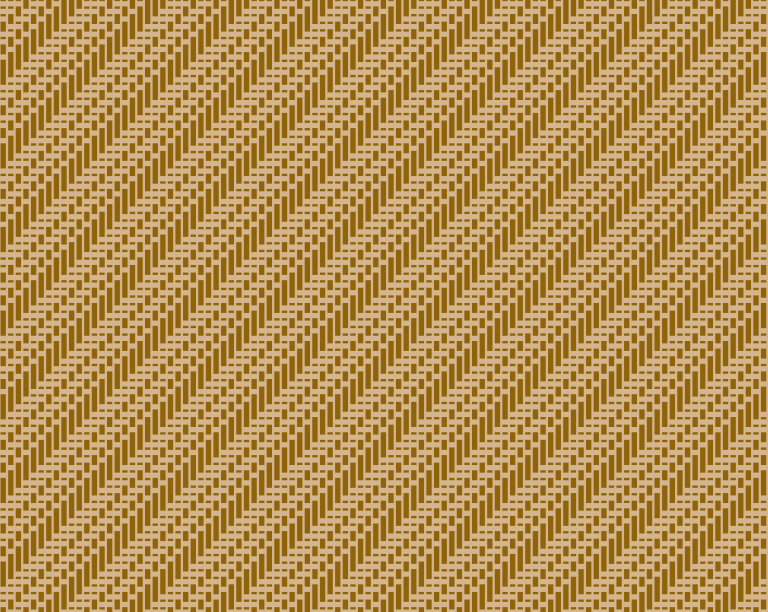
Give the GLSL for this pattern, as a Shadertoy shader.

```glsl
// Two-colour fancy twill weave: brown warp and tan weft on an eleven-thread rising diagonal.

#define THREADS 101.0      // warp threads across the canvas
#define REPEAT 11.0        // threads in one repeat, both ways
#define PHASE 0.0          // offset of the diagonal, in threads
#define WARP_SHIFT 0.08    // sideways offset of the warp, in threads
#define WARP_WIDTH 0.70    // share of the pitch covered by a warp thread
#define WEFT_WIDTH 0.69    // share of the pitch covered by a weft thread
#define WARP_COLOR vec3(0.555, 0.388, 0.035)
#define WEFT_COLOR vec3(0.830, 0.710, 0.555)

// Coverage of a thread centred in its unit cell, softened over one pixel.
float threadCoverage(float position, float width, float pixel) {
    float edge = 0.5 * width - abs(fract(position) - 0.5);
    return clamp(edge / pixel + 0.5, 0.0, 1.0);
}

// 1 where the weft passes over the warp. Going up a column:
// warp 3, weft 1, warp 1, weft 2, warp 1, weft 3.
float weftOver(vec2 cell) {
    float k = floor(mod(cell.y - cell.x + PHASE + 0.5, REPEAT));
    float singleFloat = step(abs(k - 3.0), 0.5);
    float doubleFloat = step(abs(k - 5.5), 1.0);
    float tripleFloat = step(7.5, k);
    return max(singleFloat, max(doubleFloat, tripleFloat));
}

void mainImage(out vec4 fragColor, in vec2 fragCoord) {
    // Square thread grid hung from the top left, scaled by the canvas width
    float pixel = THREADS / iResolution.x;
    vec2 grid = (fragCoord - vec2(0.0, iResolution.y)) * pixel;
    grid.x += WARP_SHIFT;

    // Weft hides the warp at its crossings; slits between wefts reveal it
    float warp = threadCoverage(grid.x, WARP_WIDTH, pixel);
    float weft = threadCoverage(grid.y, WEFT_WIDTH, pixel);
    float visibleWarp = warp * (1.0 - weft * weftOver(floor(grid)));

    fragColor = vec4(mix(WEFT_COLOR, WARP_COLOR, visibleWarp), 1.0);
}
```
